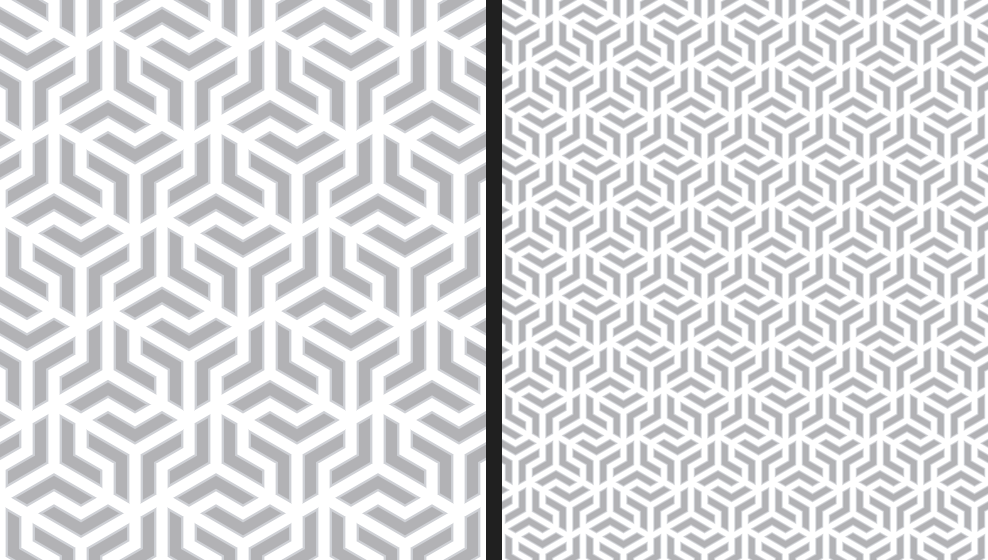
Left: one tile. Right: repeated 2 by 2.
Reproduce this pattern procedurally as a Shadertoy shader.

```glsl
// Interlocking grey chevrons in threes on a triangular grid, with pale outlines on white.

const vec2  GRID        = vec2(36.0, 72.0);  // grid steps across and up the canvas
const vec2  CELL        = vec2(12.0, 12.0);  // repeat in grid steps: 3 across, 6 rows
const float ROW_SHIFT   = 4.0;               // sideways step of each row
const vec2  TWIN_OFFSET = vec2(6.0, 2.0);    // centre of the upside-down trio
const float HALF_WIDTH  = 0.585;             // half a chevron band, outline included
const float OUTLINE     = 0.17;              // outline thickness
const float ARM_LENGTH  = 2.0;               // bend to end cut, across the other arm

const vec3 PAPER = vec3(1.0);
const vec3 EDGE  = vec3(0.81, 0.82, 0.84);
const vec3 FILL  = vec3(0.70, 0.70, 0.71);

const float COS30 = 0.866025;
const mat2  TURN_THIRD = mat2(-0.5, COS30, -COS30, -0.5);

// Chevron below the origin, opening downwards, with slanted ends
float chevron(vec2 p) {
    float side = 0.5 * abs(p.x);
    float rise = COS30 * p.y + 1.0;
    float band = abs(rise + side) - HALF_WIDTH;
    float cut  = side - rise - ARM_LENGTH - HALF_WIDTH;
    return max(band, cut);
}

// Three chevrons turned about a common centre
float trio(vec2 p) {
    float d = 1e3;
    for (int i = 0; i < 3; i++) {
        d = min(d, chevron(p));
        p = TURN_THIRD * p;
    }
    return d;
}

// Trios repeated on the sheared lattice; g is in grid steps
float trioLattice(vec2 g, float facing) {
    float firstRow = floor(g.y / CELL.y);
    float d = 1e3;
    for (int i = 0; i < 2; i++) {
        float row = firstRow + float(i);
        vec2 p = g - row * vec2(ROW_SHIFT, CELL.y);
        p.x -= CELL.x * round(p.x / CELL.x);
        p.y /= sqrt(3.0);                    // grid steps to even units
        d = min(d, trio(facing * p));
    }
    return d;
}

void mainImage(out vec4 fragColor, in vec2 fragCoord) {
    vec2 g = fragCoord / iResolution.xy * GRID;
    float d = min(trioLattice(g, 1.0), trioLattice(g - TWIN_OFFSET, -1.0));

    // Layer outline and fill with edges about one pixel soft
    float soft = 0.6 * GRID.x / iResolution.x;
    vec3 color = mix(EDGE, PAPER, smoothstep(-soft, soft, d));
    color = mix(FILL, color, smoothstep(-soft, soft, d + OUTLINE));
    fragColor = vec4(color, 1.0);
}
```
